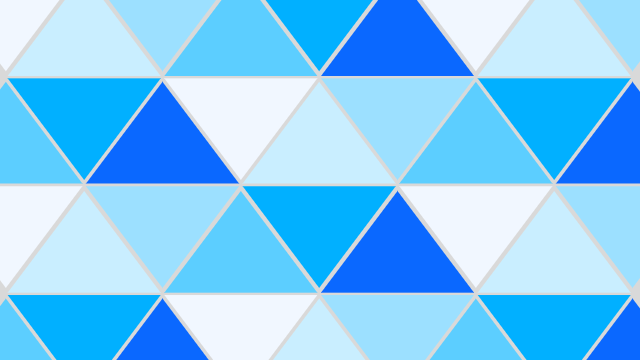
Give the GLSL for this pattern, as a Shadertoy shader.

```glsl
// Alternating blue triangles in staggered rows, separated by grey grout lines.

// Lengths are fractions of the canvas height.
#define ORIGIN vec2(0.0162, 0.2176)   // first tile axis and row top, from upper left
#define STEP 0.2176                   // spacing of neighbouring tile axes
#define HALF_BASE 0.2125
#define TILE_HEIGHT 0.2824
#define PERIOD 0.6019                 // height of a pair of rows
#define SECOND_ROW 0.2998             // offset of the second row in the pair
#define ROW_DEPTHS vec2(0.2921, 0.2956)
#define LINE_GAP 0.0076               // width of the horizontal grout
#define LAST_TILE 8.0                 // tiles per row, minus one
#define GROUT vec3(0.851)

const vec3 PALETTE[6] = vec3[6](
    vec3(0.945, 0.968, 1.0),
    vec3(0.788, 0.934, 1.0),
    vec3(0.612, 0.880, 1.0),
    vec3(0.360, 0.807, 1.0),
    vec3(0.004, 0.690, 1.0),
    vec3(0.039, 0.408, 1.0));

// Signed distance bound of an isosceles triangle:
// x is measured from its axis, y from its base towards the apex.
float triangleDistance(vec2 p) {
    vec2 slope = vec2(1.0 / HALF_BASE, 1.0 / TILE_HEIGHT);
    float side = (dot(vec2(abs(p.x), p.y), slope) - 1.0) / length(slope);
    return max(side, -p.y);
}

void mainImage(out vec4 fragColor, in vec2 fragCoord) {
    float pixel = 1.0 / iResolution.y;
    vec2 p = fragCoord * pixel;
    p = vec2(p.x, 1.0 - p.y) - ORIGIN;

    // Select the row; switch in the middle of the horizontal grout.
    float halfGap = 0.5 * LINE_GAP;
    float y = mod(p.y + halfGap, PERIOD) - halfGap;
    bool second = y > SECOND_ROW - halfGap;
    float depth = second ? ROW_DEPTHS.y : ROW_DEPTHS.x;
    if (second) y -= SECOND_ROW;

    // Draw the two tiles whose axes enclose this point.
    vec3 color = GROUT;
    float first = floor(p.x / STEP);
    for (int i = 0; i < 2; i++) {
        float tile = first + float(i);
        if (tile < 0.0 || tile > LAST_TILE) continue;

        // Rows are shifted by half a colour cycle; odd tones point up.
        int tone = (int(tile) + (second ? 0 : 3)) % 6;
        float rise = tone % 2 == 1 ? depth - y : y;
        float d = triangleDistance(vec2(p.x - tile * STEP, rise));
        color = mix(color, PALETTE[tone], clamp(0.5 - d / pixel, 0.0, 1.0));
    }
    fragColor = vec4(color, 1.0);
}
```
